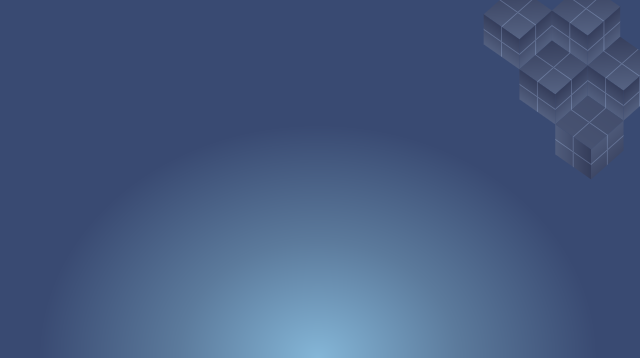
A WebGL 1 fragment shader for this background:

```glsl
precision highp float;
// A slate blue backdrop with an elliptical glow rising from the bottom edge
// and a cluster of tilted cubes at the upper right. The cubes tile a lattice
// spanned by their own edges; each shows three shaded faces with a fine grid.
uniform vec2 u_resolution;

// Lengths are in canvas heights
#define GLOW_CENTER vec2(0.888, 0.0)
#define GLOW_RADII vec2(0.78, 0.651)
#define FIRST_CUBE vec2(1.451, 0.890)
#define EDGE_LEFT vec2(-0.100, 0.070)
#define EDGE_RIGHT vec2(0.0907, 0.0805)
#define EDGE_DOWN vec2(0.0, -0.0837)
#define GRID_WIDTH 0.0022
#define GRID_STRENGTH 0.13

const vec3 SLATE = vec3(0.224, 0.290, 0.447);
const vec3 HAZE = vec3(0.360, 0.480, 0.612);
const vec3 SKY = vec3(0.520, 0.715, 0.845);
const vec3 FACE_DARK = vec3(0.190, 0.220, 0.335);
const vec3 FACE_LIGHT = vec3(0.338, 0.390, 0.515);

float cross2(vec2 a, vec2 b) {
  return a.x * b.y - a.y * b.x;
}

// Parallelogram face: xy = position along its edges, z = coverage, w = grid
vec4 face(vec2 q, vec2 edgeU, vec2 edgeV, float pixel) {
  float area = cross2(edgeU, edgeV);
  vec2 uv = vec2(cross2(q, edgeV), cross2(edgeU, q)) / area;
  vec2 span = abs(area) / vec2(length(edgeV), length(edgeU));
  vec2 inset = (0.5 - abs(uv - 0.5)) * span;
  float cover = clamp(min(inset.x, inset.y) / pixel + 0.5, 0.0, 1.0);
  vec2 gap = abs(uv - 0.5) * span;
  float width = max(GRID_WIDTH, pixel);
  float grid = 1.0 - smoothstep(0.0, width, min(gap.x, gap.y));
  return vec4(uv, cover, grid);
}

vec3 paintFace(vec3 color, vec4 f, float shade) {
  vec3 tone = mix(FACE_DARK, FACE_LIGHT, clamp(shade, 0.0, 1.0));
  tone += GRID_STRENGTH * f.w * vec3(0.8, 0.9, 1.0);
  return mix(color, tone, f.z);
}

vec3 backdrop(vec2 p) {
  float t = length((p - GLOW_CENTER) / GLOW_RADII);
  vec3 inner = mix(SKY, HAZE, clamp(t * 2.0, 0.0, 1.0));
  return mix(inner, SLATE, clamp(t * 2.0 - 1.0, 0.0, 1.0));
}

vec3 paintCube(vec3 color, vec2 q, float lowest, float pixel) {
  vec4 top = face(q, EDGE_LEFT, EDGE_RIGHT, pixel);
  vec4 left = face(q, EDGE_LEFT, EDGE_DOWN, pixel);
  vec4 right = face(q, EDGE_RIGHT, EDGE_DOWN, pixel);
  // Upper cubes brighten downward; the lowest one is lit across its sides
  float topShade = mix(1.0 - 0.42 * (top.x + top.y), 0.6 - 0.1 * top.y, lowest);
  float leftShade = mix(0.12 + 0.8 * left.y, 0.1 + 0.75 * left.x, lowest);
  float rightShade = mix(0.12 + 0.8 * right.y, 0.75 - 0.4 * right.y, lowest);
  color = paintFace(color, top, topShade);
  color = paintFace(color, left, leftShade);
  return paintFace(color, right, rightShade);
}

void main() {
  float pixel = 1.0 / u_resolution.y;
  vec2 p = gl_FragCoord.xy * pixel;
  vec3 color = backdrop(p);

  // Two cubes in each of the first two rows, one in the last
  for (int k = 0; k < 5; k++) {
    float row = floor(float(k) / 2.0);
    float column = float(k) - 2.0 * row;
    vec2 corner = FIRST_CUBE + column * (EDGE_RIGHT - EDGE_LEFT)
                + row * (EDGE_DOWN - EDGE_LEFT);
    color = paintCube(color, p - corner, step(1.5, row), pixel);
  }
  gl_FragColor = vec4(color, 1.0);
}
```
